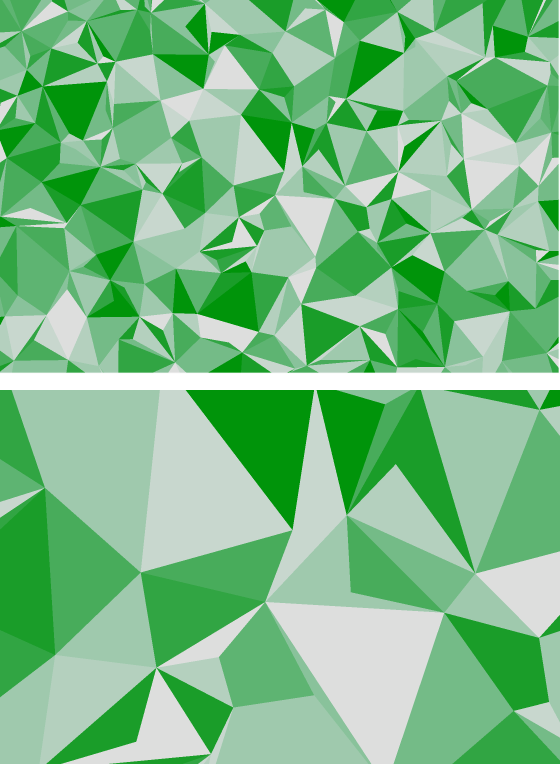
Top: the whole. Bottom: its middle third, enlarged.
Write a WebGL 1 fragment shader that draws this background.

```glsl
precision highp float;
// Low-poly mosaic of flat triangles in stepped tints from deep green to pale grey.
// A fully jittered grid gives quads; each is cut along an inner diagonal, and
// some of the halves are fanned around an inner point to vary the sizes.

uniform vec2 u_resolution;

#define ROWS 10.0          // mesh cells over the canvas height
#define JITTER 0.97        // vertex freedom inside a cell
#define SPLIT_CHANCE 0.27  // share of triangles fanned into three
#define TINTS 11.0         // number of flat tints
#define TINT_CURVE 0.93    // spacing of the tints
#define DEEP_GREEN vec3(0.0, 0.58, 0.04)
#define PALE_GREY vec3(0.867, 0.872, 0.868)
#define BLUE_LIFT 0.22     // cools the middle tints
#define MARGIN 0.0035      // white strip at the right and bottom
#define SEED vec2(37.0, 71.0)
#define AA 3               // samples per pixel side

vec3 hash3(vec2 p) {
  vec3 q = fract(vec3(p.xyx) * vec3(0.1031, 0.1030, 0.0973));
  q += dot(q, q.yxz + 33.33);
  return fract((q.xxy + q.yzz) * q.zyx);
}

float cross2(vec2 a, vec2 b) {
  return a.x * b.y - a.y * b.x;
}

vec2 meshVertex(vec2 cell) {
  return cell + 0.5 + JITTER * (hash3(cell + SEED).xy - 0.5);
}

vec3 barycentric(vec2 p, vec2 a, vec2 b, vec2 c) {
  vec2 ab = b - a, ac = c - a, ap = p - a;
  vec2 vw = vec2(cross2(ap, ac), cross2(ab, ap)) / cross2(ab, ac);
  return vec3(1.0 - vw.x - vw.y, vw);
}

float minPart(vec3 v) {
  return min(v.x, min(v.y, v.z));
}

// True when the diagonal a-d separates b from c, so it lies inside the quad.
bool isInnerDiagonal(vec2 a, vec2 d, vec2 b, vec2 c) {
  return cross2(d - a, b - a) * cross2(d - a, c - a) < 0.0;
}

// Keeps the triangle that holds the point: the one with the largest least weight.
void keepBest(vec3 weights, vec2 id, inout vec3 bestWeights, inout vec2 bestId) {
  if (minPart(weights) > minPart(bestWeights)) {
    bestWeights = weights;
    bestId = id;
  }
}

vec3 tint(float pick) {
  float level = min(floor(pick * TINTS), TINTS - 1.0) / (TINTS - 1.0);
  float t = pow(level, TINT_CURVE);
  vec3 color = mix(DEEP_GREEN, PALE_GREY, t);
  color.b += BLUE_LIFT * t * (1.0 - t);
  return color;
}

vec3 mosaic(vec2 p) {
  vec2 base = floor(p);
  vec3 weights = vec3(-1e6);
  vec2 id = vec2(0.0);

  // Only four quads can reach into one grid cell.
  for (int j = -1; j <= 0; j++) {
    for (int i = -1; i <= 0; i++) {
      vec2 cell = base + vec2(float(i), float(j));
      vec2 a = meshVertex(cell);
      vec2 b = meshVertex(cell + vec2(1.0, 0.0));
      vec2 c = meshVertex(cell + vec2(0.0, 1.0));
      vec2 d = meshVertex(cell + vec2(1.0, 1.0));

      // Prefer the shorter diagonal when both are inside.
      bool useAD = isInnerDiagonal(a, d, b, c) &&
        (!isInnerDiagonal(b, c, a, d) || distance(a, d) < distance(b, c));
      if (!useAD) {
        vec2 first = a;
        a = b;
        b = d;
        d = c;
        c = first;
      }
      vec2 quadId = cell * 2.0 + SEED * 3.0;
      keepBest(barycentric(p, a, b, d), quadId, weights, id);
      keepBest(barycentric(p, a, d, c), quadId + vec2(1.0, 0.0), weights, id);
    }
  }

  // Fan around an inner point; the smallest ratio marks the part hit.
  float part = 0.0;
  if (hash3(id + 211.0).x < SPLIT_CHANCE) {
    vec3 ratio = weights / (0.15 + hash3(id + 503.0));
    float least = minPart(ratio);
    part = ratio.x == least ? 1.0 : (ratio.y == least ? 2.0 : 3.0);
  }
  return tint(hash3(id + vec2(part * 157.0, part * 89.0)).z);
}

void main() {
  vec3 sum = vec3(0.0);
  for (int y = 0; y < AA; y++) {
    for (int x = 0; x < AA; x++) {
      vec2 offset = (vec2(float(x), float(y)) + 0.5) / float(AA) - 0.5;
      vec2 uv = (gl_FragCoord.xy + offset) / u_resolution.y;
      float aspect = u_resolution.x / u_resolution.y;
      bool inMargin = uv.y < MARGIN || uv.x > aspect - MARGIN;
      sum += inMargin ? vec3(0.99) : mosaic(uv * ROWS);
    }
  }
  gl_FragColor = vec4(sum / float(AA * AA), 1.0);
}
```
